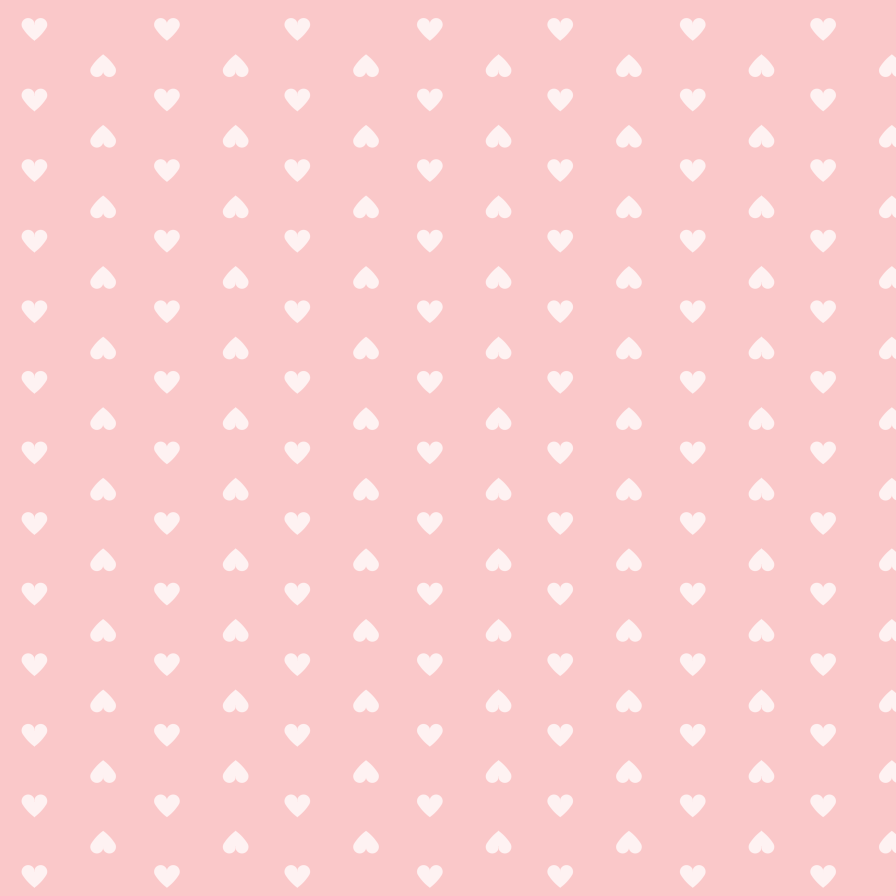
Give the GLSL for this pattern, as a Shadertoy shader.

```glsl
// Small pale hearts in staggered columns, alternately upright and inverted, on pink.

const vec3 PINK = vec3(0.980, 0.783, 0.788);
const vec3 PALE = vec3(0.998, 0.948, 0.948);

const vec2 SPACING = vec2(0.14671, 0.07878);       // column and row pitch
const vec2 FIRST_UPRIGHT = vec2(0.0384, 0.0328);   // measured from the top left
const vec2 FIRST_INVERTED = vec2(0.1151, 0.0733);
const float ODD_COLUMN_SHIFT = 0.0012;
const float HEART_HALF_WIDTH = 0.01432;

float circle(vec2 p, vec2 centre, float radius) {
    return length(p - centre) - radius;
}

// Heart of half width 1, tip pointing down: round lobes over gently bowed sides.
float heart(vec2 p) {
    p.x = abs(p.x);
    float lobe = circle(p, vec2(0.49, 0.373), 0.509);
    float side = circle(p, vec2(-2.146, 2.054), 3.636);
    float cap = p.y + 0.288 * p.x - 0.364;
    return min(lobe, max(side, cap));
}

// Distance to the nearest heart of a lattice; p runs down from the top left.
// Rows and columns start at the first heart, so none is drawn above it.
float heartLattice(vec2 p, vec2 first, float tipDirection) {
    vec2 cell = max(round((p - first) / SPACING), 0.0);
    vec2 centre = first + cell * SPACING;
    centre.x += ODD_COLUMN_SHIFT * mod(cell.x, 2.0);
    vec2 local = (p - centre) * vec2(1.0, -tipDirection);
    return heart(local / HEART_HALF_WIDTH) * HEART_HALF_WIDTH;
}

void mainImage(out vec4 fragColor, in vec2 fragCoord) {
    vec2 p = fragCoord / iResolution.y;
    p.y = 1.0 - p.y;
    float pixel = 1.0 / iResolution.y;

    float upright = heartLattice(p, FIRST_UPRIGHT, 1.0);
    float inverted = heartLattice(p, FIRST_INVERTED, -1.0);
    float d = min(upright, inverted);

    // Fill with a soft edge about one pixel wide
    float coverage = 1.0 - smoothstep(-0.7 * pixel, 0.7 * pixel, d);
    fragColor = vec4(mix(PINK, PALE, coverage), 1.0);
}
```
